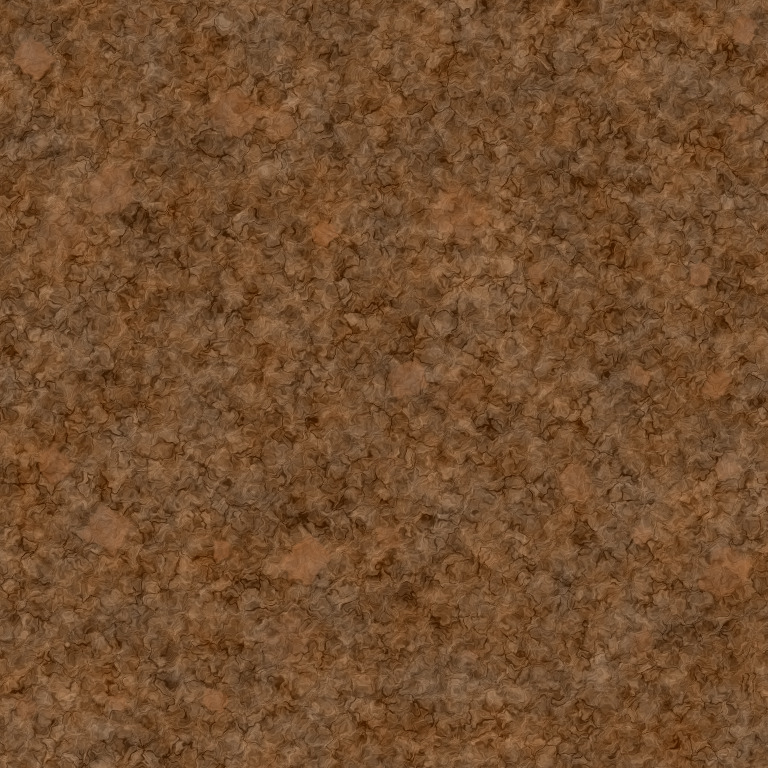
Write a Shadertoy shader that draws this texture.

```glsl
const vec3  SOIL_DARK    = vec3(0.330, 0.190, 0.070);
const vec3  SOIL_LIGHT   = vec3(0.580, 0.430, 0.300);
const vec3  WARM_SHIFT   = vec3(0.030, -0.004, -0.032);
const vec3  PEBBLE_SHIFT = vec3(0.022, -0.010, -0.020);
const float MEAN_TONE    = 0.54;   // 0 = SOIL_DARK, 1 = SOIL_LIGHT
const float PATCH_SCALE  = 7.0;
const float PATCH_GAIN   = 0.24;
const float CRUMB_SCALE  = 48.0;
const float CRUMB_GAIN   = 0.50;
const float CLOD_SCALE   = 44.0;
const float CLOD_GAIN    = 0.22;
const float CRACK_SCALE  = 58.0;
const float CRACK_DEPTH  = 0.50;
const float RELIEF_GAIN  = 0.32;
const vec2  LIGHT_STEP   = vec2(-0.0012, 0.0018);
const float PEBBLE_GRID  = 9.0;
const float CHIP_GRID    = 27.0;

vec2 hash2(vec2 p) {
    vec3 q = fract(p.xyx * vec3(0.1031, 0.1030, 0.0973));
    q += dot(q, q.yzx + 33.33);
    return fract((q.xx + q.yz) * q.zy);
}

float cornerSlope(vec2 cell, vec2 offset) {
    float angle = 6.2832 * hash2(cell).x;
    return dot(vec2(cos(angle), sin(angle)), offset);
}

float gradientNoise(vec2 p) {
    vec2 i = floor(p), f = p - i;
    vec2 u = f * f * f * (f * (f * 6.0 - 15.0) + 10.0);
    vec2 e = vec2(1.0, 0.0);
    return mix(mix(cornerSlope(i, f), cornerSlope(i + e, f - e), u.x),
               mix(cornerSlope(i + e.yx, f - e.yx), cornerSlope(i + 1.0, f - 1.0), u.x), u.y);
}

float fbm(vec2 p, int octaves, float gain) {
    float sum = 0.0, amp = 1.0;
    for (int i = 0; i < octaves; i++) {
        sum += amp * gradientNoise(p);
        p = mat2(1.6, 1.2, -1.2, 1.6) * p + 17.3;
        amp *= gain;
    }
    return sum;
}

// x: gap to the neighbouring clod, y: random tone of the clod
vec2 clods(vec2 p) {
    vec2 cell = floor(p);
    float nearest = 9.0, second = 9.0, tone = 0.0;
    for (int y = -1; y <= 1; y++)
    for (int x = -1; x <= 1; x++) {
        vec2 id = cell + vec2(x, y);
        vec2 rnd = hash2(id + 71.0);
        float d = length(id + rnd - p);
        second = min(second, max(d, nearest));
        if (d < nearest) { nearest = d; tone = rnd.x; }
    }
    return vec2(second - nearest, tone);
}

// x: coverage of scattered stones, y: shadow at their lower rims
vec2 stones(vec2 p, float grid, float chance, float minR, float maxR) {
    vec2 cell = floor(p * grid);
    vec2 result = vec2(0.0);
    for (int y = -1; y <= 1; y++)
    for (int x = -1; x <= 1; x++) {
        vec2 id = cell + vec2(x, y);
        vec2 pick = hash2(id + grid * 3.0);
        if (pick.x > chance) continue;
        vec2 look = hash2(id + 131.0);
        vec2 q = p - (id + 0.2 + 0.6 * hash2(id + 57.0)) / grid;
        float angle = 6.2832 * look.x;
        vec2 r = mat2(cos(angle), sin(angle), -sin(angle), cos(angle)) * q;
        r.x *= 0.8 + 0.5 * look.y;
        float radius = mix(minR, maxR, pick.y * pick.y);
        float d = mix(length(r), max(abs(r.x), abs(r.y)), 0.6) - radius;
        d += radius * 0.35 * gradientNoise(q / radius * 1.7 + id);
        float buried = fract(look.x * 7.0 + look.y * 3.0);
        float soft = mix(0.0015, 0.4 * radius, buried);
        float cover = (1.0 - smoothstep(-soft, soft, d)) * mix(1.0, 0.4, buried);
        float rim = 1.0 - smoothstep(0.0, 0.0035, abs(d - 0.001));
        rim *= smoothstep(-0.3, 0.8, -q.y / radius) * (1.0 - buried);
        result = max(result, vec2(cover, rim));
    }
    return result;
}

void mainImage(out vec4 fragColor, in vec2 fragCoord) {
    vec2 p = fragCoord / iResolution.y;
    vec2 warp = vec2(fbm(p * 38.0, 3, 0.6), fbm(p * 38.0 + 91.0, 3, 0.6));
    vec2 bent = p + 0.011 * warp;

    // Crumbly ground with side lighting
    float region = fbm(p * PATCH_SCALE, 3, 0.6);
    float crumb = fbm(bent * CRUMB_SCALE, 4, 0.75);
    float lit = crumb - fbm((bent + LIGHT_STEP) * CRUMB_SCALE, 4, 0.75);
    vec2 clod = clods(bent * CLOD_SCALE);
    float detail = CRUMB_GAIN * crumb + RELIEF_GAIN * lit;
    float tone = MEAN_TONE + PATCH_GAIN * region + detail + CLOD_GAIN * (clod.y - 0.5);

    // Broken cracks between clods and through them
    float broken = smoothstep(-0.15, 0.3, gradientNoise(p * 23.0 + 40.0));
    float seam = (1.0 - smoothstep(0.02, 0.17, clod.x)) * broken;
    float squiggle = 1.0 - smoothstep(0.02, 0.12, abs(gradientNoise(bent * CRACK_SCALE + 5.0)));
    squiggle *= smoothstep(0.0, 0.3, gradientNoise(p * 31.0 + 12.0));
    float crack = max(seam, squiggle);
    tone -= CRACK_DEPTH * crack;

    // Half-buried pebbles and small pale chips
    vec2 rough = p + 0.0015 * warp;
    vec2 pebble = stones(rough, PEBBLE_GRID, 0.48, 0.012, 0.034);
    vec2 chip = stones(rough, CHIP_GRID, 0.13, 0.003, 0.009);
    tone = mix(tone, 0.86 + 0.4 * detail + 0.2 * region - 0.12 * crack, 0.85 * pebble.x);
    tone = mix(tone, 1.02 + 0.5 * detail, 0.75 * chip.x);
    tone -= 0.35 * max(pebble.y, chip.y);

    // Earth colours from olive to reddish brown
    float warmth = 1.3 * gradientNoise(p * 13.0 + 60.0) + 0.8 * gradientNoise(p * 47.0 + 8.0);
    vec3 color = mix(SOIL_DARK, SOIL_LIGHT, clamp(tone, -0.35, 1.35));
    color += WARM_SHIFT * warmth + PEBBLE_SHIFT * pebble.x;
    fragColor = vec4(clamp(color, 0.0, 1.0), 1.0);
}
```
